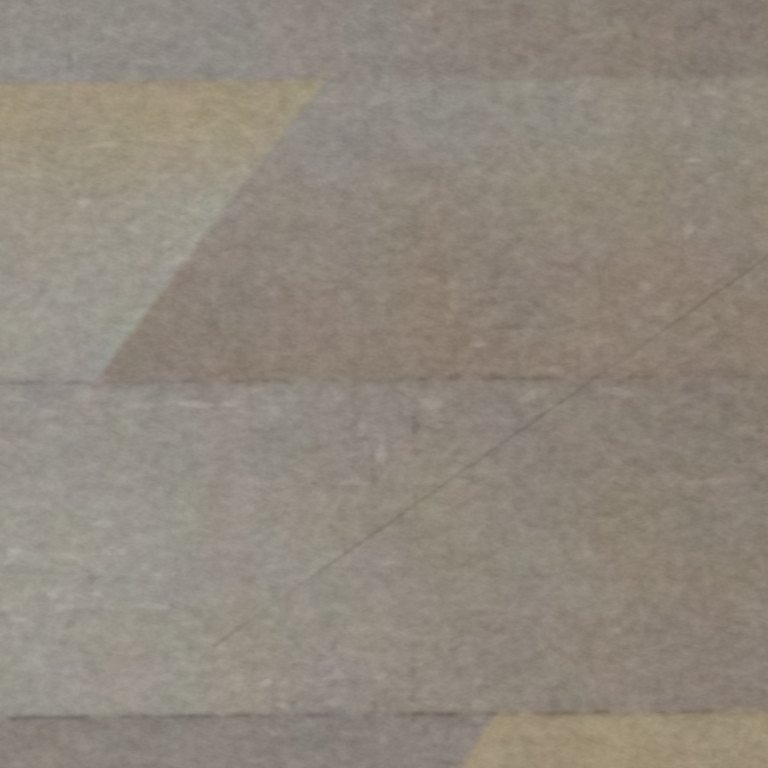
Write a three.js fragment shader that draws this texture.

```glsl
// Worn wooden floor: wide grey-brown planks with slanted ends, soft grain, joints and a hairline crack.
varying vec2 vUv;

const vec3 PALE_GREY = vec3(0.61, 0.595, 0.56);
const vec3 COOL_GREY = vec3(0.565, 0.548, 0.525);
const vec3 DUSK_GREY = vec3(0.53, 0.5, 0.475);
const vec3 BROWN     = vec3(0.54, 0.497, 0.46);
const vec3 DARK_WOOD = vec3(0.52, 0.48, 0.44);
const vec3 OLIVE     = vec3(0.56, 0.53, 0.475);
const vec3 TAN       = vec3(0.615, 0.572, 0.483);
const float SLANT = 0.30; // sideways run of a plank end over one row

vec2 hashGradient(vec2 cell) {
  float angle = 6.2832 * fract(sin(dot(cell, vec2(127.1, 311.7))) * 43758.5);
  return vec2(cos(angle), sin(angle));
}

// Gradient noise, roughly -0.7 to 0.7
float gradientNoise(vec2 p) {
  vec2 i = floor(p), f = fract(p);
  vec2 u = f * f * f * (f * (f * 6.0 - 15.0) + 10.0);
  vec2 e = vec2(1.0, 0.0);
  float a = dot(hashGradient(i), f);
  float b = dot(hashGradient(i + e.xy), f - e.xy);
  float c = dot(hashGradient(i + e.yx), f - e.yx);
  float d = dot(hashGradient(i + e.xx), f - e.xx);
  return mix(mix(a, b, u.x), mix(c, d, u.x), u.y);
}

float fbm(vec2 p, float gain) {
  float sum = 0.0, amp = 1.0;
  for (int k = 0; k < 4; k++) {
    sum += amp * gradientNoise(p);
    p = mat2(1.6, 0.3, -0.3, 1.6) * p * 1.2 + 17.3;
    amp *= gain;
  }
  return sum;
}

float segmentDistance(vec2 p, vec2 a, vec2 b) {
  vec2 ab = b - a;
  return length(p - a - ab * clamp(dot(p - a, ab) / dot(ab, ab), 0.0, 1.0));
}

float softLine(float dist, float width) {
  return exp(-dist * dist / (width * width));
}

// Rows shrink slightly towards the top; whole numbers fall on the joints
float rowCoordinate(vec2 uv) {
  float h = uv.y - 0.009 * uv.x - 0.065;
  return h * (2.1545 + 0.319 * h);
}

// Distance to the right of the slanted plank end, which steps sideways per row
float endOffset(float x, float across, float row) {
  return x - (0.2345 - 0.1105 * row + SLANT * (across - row));
}

// Blend of four corner tones across a plank
vec3 plankTone(vec3 lowLeft, vec3 lowRight, vec3 topLeft, vec3 topRight, vec2 p) {
  vec2 s = smoothstep(0.0, 1.0, p);
  return mix(mix(lowLeft, lowRight, s.x), mix(topLeft, topRight, s.x), s.y);
}

// Tone of a row, split at its slanted end
vec3 rowTone(float row, float x, float across) {
  vec2 p = vec2(x, across - row);
  float offset = endOffset(x, across, row);
  float rightSide = smoothstep(-0.008, 0.008, offset);
  if (row < -0.5) return mix(DUSK_GREY, TAN - vec3(0.005, 0.015, 0.02), rightSide);
  if (row < 0.5) return plankTone(PALE_GREY - 0.02, BROWN - 0.005, COOL_GREY + 0.005, DARK_WOOD, p)
    + vec3(0.022, 0.024, 0.018) * softLine(length(p - vec2(0.05, 0.5)), 0.4)
    + vec3(0.012, 0.015, 0.002) * softLine(length(p - vec2(0.75, 0.5)), 0.3);
  if (row < 1.5) {
    vec3 pale = mix(PALE_GREY - 0.01, TAN, smoothstep(0.3, 1.0, p.y));
    vec3 dark = plankTone(BROWN, BROWN - vec3(0.0, 0.012, 0.025), COOL_GREY, OLIVE, p);
    dark += vec3(0.0, 0.01, 0.02) * softLine(length(p - vec2(0.62, 0.9)), 0.3);
    return mix(pale + vec3(0.0, 0.008, 0.015) * softLine(offset + 0.012, 0.02), dark, rightSide);
  }
  return mix(COOL_GREY - 0.005, DARK_WOOD, smoothstep(0.1, 1.0, x));
}

// Mottled stain, smudged grain, small flecks, pale chips and dark pits
vec3 wear(vec2 p) {
  vec2 q = p + 0.006 * vec2(gradientNoise(p * 17.0), gradientNoise(p * 17.0 + 50.0));
  float stain = fbm(q * vec2(6.0, 8.0), 0.65);
  float grain = fbm(q * vec2(27.0, 42.0), 0.85);
  float streak = gradientNoise(q * vec2(6.0, 34.0));
  float fleck = gradientNoise(q * vec2(66.0, 92.0) + 5.0);
  float hue = gradientNoise(q * vec2(15.0, 13.0) + 31.0);
  float warmth = gradientNoise(q * vec2(8.0, 10.0) + 83.0);
  float light = 0.018 * stain + 0.03 * grain + 0.009 * streak + 0.03 * fleck;
  float patchy = smoothstep(-0.3, 0.4, gradientNoise(p * 6.0 + 13.0));
  float chip = smoothstep(0.22, 0.6, gradientNoise(q * vec2(33.0, 55.0) + 9.0));
  float pit = smoothstep(0.28, 0.6, gradientNoise(q * vec2(38.0, 62.0) + 71.0));
  return vec3(light + patchy * (0.05 * chip - 0.042 * pit))
    + hue * vec3(0.010, -0.007, 0.006) + warmth * vec3(0.012, 0.002, -0.016);
}

void main() {
  vec2 uv = vUv;
  vec2 wobble = 0.002 * vec2(gradientNoise(uv * 30.0), gradientNoise(uv * 30.0 + 40.0));
  float across = rowCoordinate(uv + wobble);
  float joint = floor(across + 0.5);
  float jointDistance = (across - joint) / 2.3;

  // Neighbouring rows melt into each other with uneven softness
  float blur = 0.010 + 0.008 * gradientNoise(uv * 11.0 + 2.0);
  blur *= joint > 0.5 && joint < 1.5 ? 1.8 : 1.0;
  float x = uv.x + wobble.x;
  vec3 color = mix(rowTone(joint - 1.0, x, across), rowTone(joint, x, across),
                   smoothstep(-blur, blur, jointDistance));
  color += wear(uv) + 0.003;

  // Broken horizontal joints, strongest at the bottom
  float gaps = gradientNoise(vec2(uv.x * 19.0, joint * 7.3 + 0.4))
             + 0.7 * gradientNoise(vec2(uv.x * 47.0, joint * 3.1 + 0.7));
  float broken = smoothstep(-0.3, 0.5, gaps);
  float depth = joint < 0.5 ? 0.085 : (joint < 1.5 ? 0.055 : 0.012);
  color -= depth * broken * softLine(jointDistance, 0.0035);
  color -= 0.2 * depth * softLine(jointDistance, 0.014);

  // Scuffed pale flecks just below the middle joint
  float scuffBand = softLine(across - 0.93, 0.07);
  float scuff = smoothstep(0.1, 0.5, gradientNoise(uv * vec2(24.0, 58.0) + 23.0));
  color += 0.05 * scuffBand * scuff;

  // Faint, uneven crack and a short scratch
  float crack = segmentDistance(uv + wobble, vec2(0.28, 0.16), vec2(1.02, 0.68));
  float fade = smoothstep(-0.5, 0.4, gradientNoise(uv * 8.0 + 3.0));
  color -= 0.05 * fade * softLine(crack, 0.003);
  float scratch = segmentDistance(uv + wobble, vec2(0.68, 0.70), vec2(0.79, 0.765));
  color += 0.025 * fade * softLine(scratch, 0.003);

  gl_FragColor = vec4(color, 1.0);
}
```
